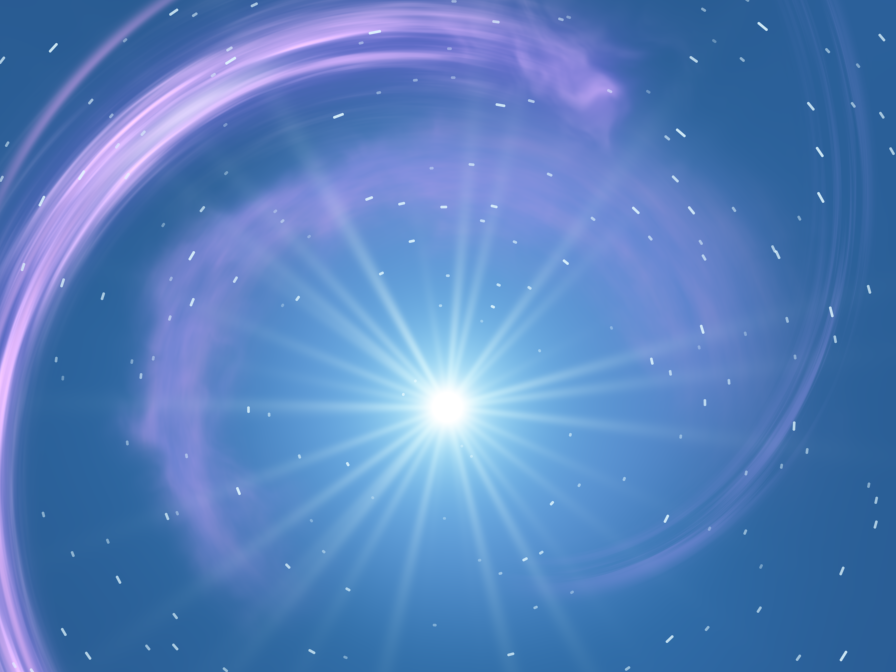
Reproduce this background procedurally as a WebGL 2 fragment shader.

```glsl
#version 300 es
precision highp float;
// A bright rayed star inside a blue and violet spiral nebula.
// Arms are bands around polar curves, streaked by noise stretched along the
// angle; rays come from a loop and stars from a jittered grid.
uniform vec2 u_resolution;
out vec4 fragColor;

const float TAU = 6.2831853;

float hash(vec2 p) {
  return fract(sin(dot(p, vec2(127.1, 311.7))) * 43758.55);
}

float noise(vec2 p) {
  vec2 i = floor(p), f = fract(p);
  f = f * f * (3.0 - 2.0 * f);
  return mix(mix(hash(i), hash(i + vec2(1, 0)), f.x),
             mix(hash(i + vec2(0, 1)), hash(i + vec2(1, 1)), f.x), f.y);
}

float fbm(vec2 p) {
  float sum = 0.0, amp = 0.53;
  for (int i = 0; i < 4; i++) {
    sum += amp * noise(p);
    p = mat2(1.6, 1.2, -1.2, 1.6) * p + 7.3;
    amp *= 0.5;
  }
  return sum;
}

// Soft band with separate widths on its inner and outer sides
float band(float d, float inner, float outer) {
  float x = d / (d < 0.0 ? inner : outer);
  return exp(-x * x);
}

// Narrow beam leaving the origin at a given angle
float ray(vec2 q, float angle, float reach) {
  vec2 dir = vec2(cos(angle), sin(angle));
  float along = dot(q, dir), across = dot(q, vec2(-dir.y, dir.x));
  float x = across / (0.003 + 0.028 * max(along, 0.0));
  return smoothstep(0.0, 0.03, along) * exp(-x * x - along / reach);
}

// Short dashes turned along the circle around the origin
float stars(vec2 q) {
  float light = 0.0;
  vec2 cell = floor(q / 0.058);
  for (int k = 0; k < 9; k++) {
    vec2 id = cell + vec2(k % 3 - 1, k / 3 - 1);
    if (hash(id + 3.7) > 0.45) continue;
    vec2 c = (id + vec2(hash(id + 11.0), hash(id + 23.0))) * 0.058;
    vec2 radial = normalize(c + 0.0001), d = q - c;
    float size = hash(id + 31.0);
    float len = (0.0015 + 0.006 * size * size) * smoothstep(0.0, 0.6, length(c));
    float t = dot(d, vec2(-radial.y, radial.x));
    float dist = length(vec2(dot(d, radial), t - clamp(t, -len, len)));
    light += (0.35 + 0.65 * size) * smoothstep(0.0032, 0.0007, dist);
  }
  return min(light, 1.0);
}

void main() {
  vec2 q = (gl_FragCoord.xy - 0.5 * u_resolution) / u_resolution.y + vec2(0.001, 0.106);
  float r = length(q);
  float a = atan(-q.x, q.y) + 0.25 * TAU; // angle, with its seam straight down
  float cloud = fbm(q * 9.0 + 2.5 * fbm(q * 5.0));
  float wisps = fbm(vec2(r * 34.0, a * 3.0));

  // Deep blue space and the paler disc
  vec3 col = mix(vec3(0.16, 0.36, 0.58), vec3(0.21, 0.48, 0.71), exp(-5.0 * r * r));
  col *= 0.95 + 0.1 * noise(q * 3.0);
  float disc = smoothstep(0.5, 0.22, length(q - vec2(0.06, 0.08)));
  col = mix(col, vec3(0.36, 0.55, 0.83), 0.75 * disc);

  // Inner arm, spreading out on the right
  float innerR = 0.385 - 0.035 * cos((a - 1.3) * 1.9);
  float spread = smoothstep(1.9, 0.6, a);
  float inner = band(r - innerR + 0.08 * (cloud - 0.5), 0.09, mix(0.045, 0.13, spread));
  inner *= smoothstep(-0.5, 0.7, a) * smoothstep(4.3, 3.3, a);
  inner *= 0.45 + 0.45 * wisps + 0.35 * cloud;
  col = mix(col, mix(vec3(0.50, 0.54, 0.90), vec3(0.66, 0.59, 0.88), wisps),
            min(inner * (0.95 - 0.25 * spread), 1.0));

  // Outer arm with silky streaks
  float x = a - 0.98;
  float s = r - (0.52 + 0.03 * x + 0.0175 * x * x);
  float narrow = smoothstep(1.7, 3.2, a);
  float outer = band(s, mix(0.085, 0.03, narrow), 0.085);
  outer *= smoothstep(0.88, 1.12, a + 0.25 * (cloud - 0.5));
  float silk = fbm(vec2(s * 48.0, a * 1.6));
  float fine = noise(vec2(s * 150.0, a * 2.0));
  float texture1 = mix(cloud, silk, smoothstep(1.1, 1.8, a));
  col = mix(col, mix(vec3(0.42, 0.43, 0.83), vec3(0.77, 0.66, 0.96), smoothstep(0.25, 0.75, texture1)),
            min(outer * (0.55 + 0.7 * texture1), 1.0));
  float sheen = smoothstep(0.45, 0.85, 0.6 * silk + 0.4 * fine) * smoothstep(1.3, 2.3, a);
  col += vec3(0.36, 0.24, 0.2) * outer * sheen;

  // Bright crest, pink edge lines and a loose strand
  float crest = band(s + 0.004, 0.014, 0.018) * band(a - 2.3, 0.25, 0.3);
  col = mix(col, vec3(0.90, 0.86, 1.0), 0.85 * crest);
  float lines = band(s, 0.007, 0.007) + 0.7 * band(s - 0.026, 0.005, 0.008);
  col = mix(col, vec3(0.88, 0.70, 0.96), 0.6 * lines * smoothstep(2.2, 2.9, a));
  float strand = band(r - 0.735, 0.007, 0.011) * band(a - 2.4, 0.4, 0.4);
  col = mix(col, vec3(0.70, 0.58, 0.86), 0.7 * strand);

  // Faint trailing arm on the right
  float trail = r - 0.535 * exp(0.52 * a);
  float faint = band(trail, 0.05, 0.02) * smoothstep(-1.4, -0.5, a) * smoothstep(1.3, 0.6, a);
  faint *= smoothstep(0.3, 0.75, fbm(vec2(trail * 65.0, a * 1.5)));
  col = mix(col, vec3(0.50, 0.54, 0.86), 0.6 * faint);

  // Star glow, rays and white core
  col = mix(col, vec3(0.48, 0.78, 0.95), 0.85 * exp(-r * r / 0.045));
  float beams = 0.0;
  for (int i = 0; i < 26; i++) {
    float h = hash(vec2(i, 5.0));
    beams += (0.3 + 0.4 * h) * ray(q, (float(i) + 0.6 * h) * TAU / 26.0, 0.07 + 0.10 * h);
  }
  float bold[8] = float[](1.48, 0.94, 4.03, 3.13, 2.45, 2.09, 4.95, 0.27);
  for (int i = 0; i < 8; i++) beams += 0.65 * ray(q, bold[i], 0.17);
  col += (1.0 - min(col, 1.0)) * (1.0 - exp(-beams * vec3(0.85, 1.0, 0.9)));
  col = mix(col, vec3(0.82, 0.98, 1.0), 0.75 * exp(-r * r / 0.009));
  col = mix(col, vec3(1.0), min(1.4 * exp(-r * r / 0.0014), 1.0));

  col = mix(col, vec3(0.88, 0.97, 1.0), 0.9 * stars(q));
  fragColor = vec4(min(col, 1.0), 1.0);
}
```
